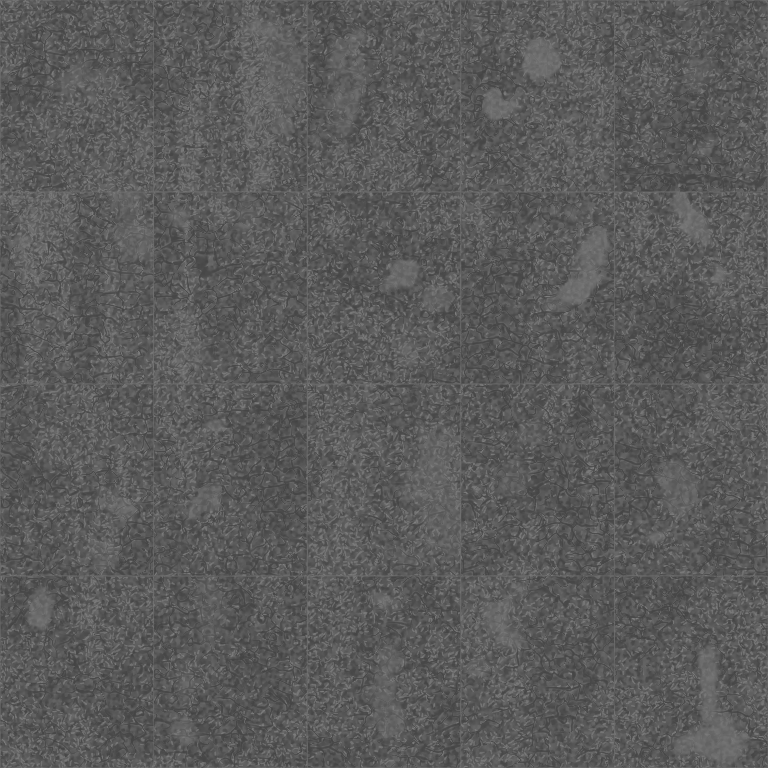
A three.js fragment shader for this texture:

```glsl
// Weathered grey slabs in a 5 by 4 grid with hairline seams. Each slab shifts
// the same layers of cellular noise: grain, pale flakes, vertical runs, fine
// cracks and a few blotchy scuffs.
#define GRID vec2(5.0, 4.0)
#define SEAM_HALF_WIDTH 0.0008
#define FLAKE_SCALE 190.0
#define CRACK_SCALE 48.0
#define STREAK_SCALE 75.0
#define SCUFFS_PER_SLAB 3.0
#define GRAIN_CONTRAST 0.13
#define BASE_GREY 0.337
#define FLAKE_GREY 0.48
#define SCUFF_GREY 0.45
#define CRACK_GREY 0.27

varying vec2 vUv;

vec2 hash2(vec2 p) {
  vec3 q = fract(p.xyx * vec3(0.1031, 0.1030, 0.0973));
  q += dot(q, q.yzx + 33.33);
  return fract((q.xx + q.yz) * q.zy);
}

// Cellular noise: nearest distance, second distance, smooth blended value
vec3 cells(vec2 p) {
  vec2 base = floor(p);
  vec2 blend = vec2(0.0005, 0.001);
  float near1 = 9.0, near2 = 9.0;
  for (float j = -1.0; j <= 1.0; j++) {
    for (float i = -1.0; i <= 1.0; i++) {
      vec2 cell = base + vec2(i, j);
      vec2 d = cell + 0.15 + 0.7 * hash2(cell) - p;
      float r = dot(d, d);
      near2 = min(near2, max(near1, r));
      near1 = min(near1, r);
      float w = max(0.0, 1.0 - r);
      blend += w * w * vec2(hash2(cell + 71.0).x, 1.0);
    }
  }
  return vec3(sqrt(near1), sqrt(near2), blend.x / blend.y);
}

// Short dashes, one per cell, turned at random and thinned by density
float flakes(vec2 p, float density) {
  vec2 base = floor(p);
  float cover = 0.0;
  for (float j = -1.0; j <= 1.0; j++) {
    for (float i = -1.0; i <= 1.0; i++) {
      vec2 cell = base + vec2(i, j);
      vec2 rnd = hash2(cell + 37.0);
      vec2 d = p - cell - 0.15 - 0.7 * hash2(cell);
      float a = 6.2832 * rnd.x;
      d = vec2(d.x * cos(a) + d.y * sin(a), d.y * cos(a) - d.x * sin(a));
      d.x = max(abs(d.x) - 0.3, 0.0);
      float present = smoothstep(-0.08, 0.08, density - rnd.y);
      cover = max(cover, present * (1.0 - smoothstep(0.08, 0.32, length(d))));
    }
  }
  return cover;
}

// Ragged pale blotches scattered inside one slab
float scuffs(vec2 slab, float ragged) {
  float cover = 0.0;
  for (float i = 0.0; i < SCUFFS_PER_SLAB; i++) {
    vec2 place = hash2(slab + 11.0 + 23.0 * i);
    vec2 shape = hash2(slab + 57.0 + 31.0 * i);
    vec2 d = vUv - (slab + 0.12 + 0.76 * place) / GRID;
    d.y /= mix(0.7, 3.2, pow(shape.y, 5.0));
    float size = mix(0.012, 0.038, shape.x * shape.x);
    float edge = length(d) / size + ragged;
    float strength = mix(0.25, 0.8, hash2(shape * 91.0).x);
    cover = max(cover, strength * (1.0 - smoothstep(0.45, 1.05, edge)));
  }
  return cover;
}

void main() {
  vec2 slab = floor(min(vUv, 0.9999) * GRID);
  vec2 slabRnd = hash2(slab + 5.0);
  vec2 p = vUv + 9.0 * hash2(slab + 3.0);

  // Shared noise layers
  float broad = cells(p * 9.0).z;
  float medium = cells(p * 30.0).z;
  float fine = cells(p * 95.0).z;
  float grain = cells(p * 270.0).z;

  // Vertical runs, stronger on some slabs
  float wobble = 0.9 * medium + 0.5 * fine;
  float run = cells(vec2(p.x * STREAK_SCALE + wobble, p.y * 6.0)).z;
  float region = smoothstep(0.3, 0.65, cells(p * vec2(6.0, 4.0) + 19.0).z);
  float streak = smoothstep(0.52, 0.8, run) * region * mix(0.2, 1.0, slabRnd.x);

  // Grain and flakes
  float cloud = 0.55 * broad + 0.45 * medium;
  float density = 0.1 + 0.6 * smoothstep(0.3, 0.7, cloud) + 0.5 * streak;
  float grey = BASE_GREY + GRAIN_CONTRAST * (grain - 0.5);
  grey += 0.03 * (cloud - 0.5) + 0.012 * (slabRnd.y - 0.5) + 0.035 * streak;
  float flake = flakes(p * FLAKE_SCALE + 1.2 * fine, density);
  grey = mix(grey, FLAKE_GREY, flake * mix(0.5, 0.95, grain));

  // Broken cracks with a faint raised rim
  vec3 net = cells(p * CRACK_SCALE + vec2(1.6 * fine, 1.3 * medium));
  float gap = net.y - net.x;
  float broken = 1.0 - smoothstep(0.42, 0.62, 0.6 * cloud + 0.4 * fine);
  float rim = smoothstep(0.1, 0.18, gap) * (1.0 - smoothstep(0.18, 0.3, gap));
  grey += 0.03 * rim * broken;
  grey = mix(grey, CRACK_GREY, 0.75 * broken * (1.0 - smoothstep(0.03, 0.15, gap)));

  // Scuffs
  float ragged = 1.7 * (medium - 0.5) + 0.6 * (fine - 0.5);
  float scuffGrey = SCUFF_GREY + 0.06 * (grain - 0.5);
  grey = mix(grey, scuffGrey, scuffs(slab, ragged));

  // Seams
  vec2 local = fract(vUv * GRID);
  vec2 border = min(local, 1.0 - local) / GRID;
  float seam = 1.0 - smoothstep(0.4, 1.6, min(border.x, border.y) / SEAM_HALF_WIDTH);
  grey = mix(grey, 0.44, seam * mix(0.25, 0.85, fine));

  gl_FragColor = vec4(vec3(grey), 1.0);
}
```
